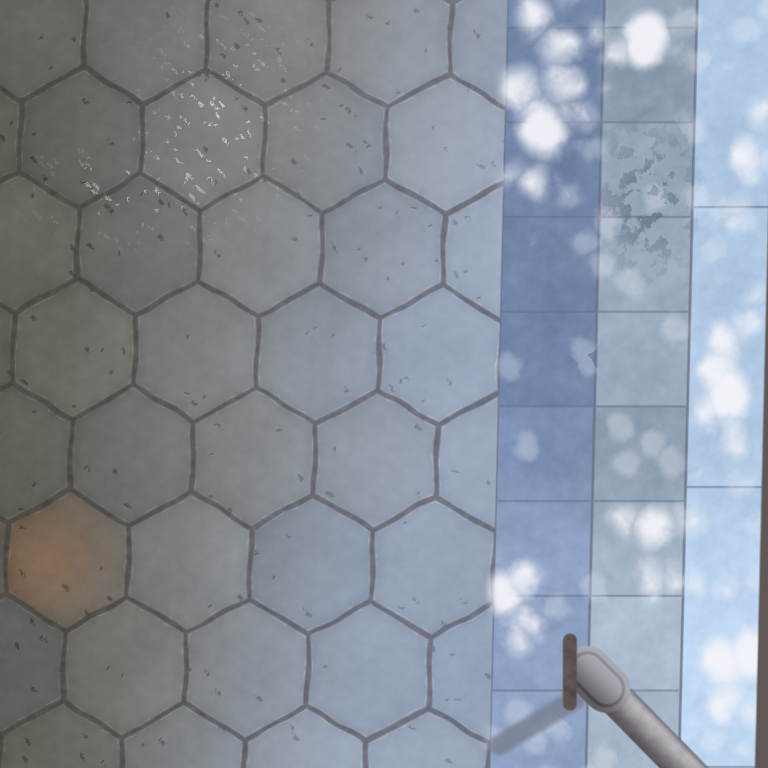
Give the GLSL for this texture, as a three.js fragment shader.

```glsl
// Worn hexagonal floor tiles beside a strip of square tiles in dappled sunlight.
// A skewed hexagon lattice gives the joints; column and row steps give the strip;
// cellular noise and layered sines add wear, and capsules form the metal rod.
#define HEX_PITCH 0.1589
#define HEX_ORIGIN vec2(0.509, 0.315)
#define HEX_JOINT 0.019
#define WARM_TILE vec2(-5.0, 3.0)
#define STRIP_EDGE 0.661
#define STRIP_LEAN 0.024
#define SQUARE_PITCH 0.1233
#define LONG_PITCH 0.3646
#define SUN_COLOR vec3(0.96, 0.96, 0.98)
#define SOFT 0.0016

varying vec2 vUv;

vec2 hash2(vec2 p) {
  vec3 a = fract(vec3(p.xyx) * vec3(0.1031, 0.1030, 0.0973));
  a += dot(a, a.yzx + 33.33);
  return fract((a.xx + a.yz) * a.zy);
}

// Cellular noise: distance to the nearest point, and that cell's random value
vec2 cells(vec2 p) {
  vec2 base = floor(p), best = vec2(9.0, 0.0);
  for (int j = -1; j <= 1; j++)
    for (int i = -1; i <= 1; i++) {
      vec2 c = base + vec2(float(i), float(j));
      vec2 h = hash2(c + 50.0);
      float d = length(c + h - p);
      if (d < best.x) best = vec2(d, fract(h.x * 7.0 + h.y * 13.0));
    }
  return best;
}

// Layered, turned sines, about -1 to 1
float mottle(vec2 p) {
  float sum = 0.0, amp = 0.5;
  for (int i = 0; i < 5; i++) {
    sum += amp * sin(p.x + 1.3 * sin(p.y)) * cos(p.y + sin(p.x * 0.7));
    p = mat2(1.4, 1.2, -1.2, 1.4) * p + 2.7;
    amp *= 0.6;
  }
  return sum;
}

float glow(vec2 p, vec2 center, vec2 size) {
  vec2 d = (p - center) / size;
  return exp(-dot(d, d));
}

// Distance to a segment, and the signed offset across it
vec2 segment(vec2 p, vec2 a, vec2 b) {
  vec2 v = b - a, w = p - a;
  float h = clamp(dot(w, v) / dot(v, v), 0.0, 1.0);
  return vec2(length(w - v * h), (v.x * w.y - v.y * w.x) / length(v));
}

vec3 hexFloor(vec2 p, float grain) {
  vec2 q = vec2(p.x + 0.033 * p.y, p.y - 0.018 * p.x) - HEX_ORIGIN;
  q = q / HEX_PITCH + 0.008 * sin(q.yx * 70.0 + 3.0 * sin(q * 31.0));
  vec2 s = vec2(1.0, 1.73205);
  vec2 a = mod(q, s) - 0.5 * s, b = mod(q - 0.5 * s, s) - 0.5 * s;
  vec2 g = dot(a, a) < dot(b, b) ? a : b;
  vec2 id = floor((q - g) / vec2(0.5, 0.866) + 0.5);
  float edge = 0.5 - max(abs(g.x), dot(abs(g), vec2(0.5, 0.866)));

  // Light falls off to the left; each tile has its own tone
  float t = p.x / 0.66 + 0.25 * (p.y - 0.45) * p.x;
  vec3 col = mix(vec3(0.375, 0.37, 0.345), vec3(0.505, 0.515, 0.515), smoothstep(-0.05, 0.55, t));
  col = mix(col, vec3(0.605, 0.655, 0.735), smoothstep(0.38, 0.95, t + 0.22 * (p.y - 0.45)));
  vec2 h = hash2(id + 20.0);
  col += (h.x - 0.5) * 0.035 + (h.y - 0.5) * vec3(0.012, 0.0, -0.02);
  float warm = step(length(id - WARM_TILE), 0.5) * exp(-4.0 * dot(g + vec2(0.2, 0.0), g + vec2(0.2, 0.0)));
  col += warm * vec3(0.12, 0.03, -0.02);
  col += 0.022 * mottle(p * 22.0 + h * 9.0) + 0.014 * grain;
  col -= 0.025 * smoothstep(0.14, 0.0, edge);

  // Dark pits everywhere, pale flecks in one worn area
  vec2 pit = cells(p * 42.0 + 0.3 * grain);
  col -= 0.11 * step(0.86, pit.y) * smoothstep(0.2, 0.04, pit.x);
  vec2 fleck = cells(p * 90.0 + grain);
  float worn = glow(p, vec2(0.29, 0.15), vec2(0.08, 0.10)) + glow(p, vec2(0.16, 0.25), vec2(0.09, 0.05));
  col += 0.28 * worn * step(0.78, fleck.y) * smoothstep(0.34, 0.1, fleck.x);

  // Joint with a pale chipped rim
  float width = HEX_JOINT * (1.0 + 0.3 * mottle(p * 45.0));
  float soft = SOFT / HEX_PITCH;
  float rim = smoothstep(soft, 0.0, abs(edge - width - 0.012));
  col += 0.05 * rim * smoothstep(-0.1, 0.4, grain);
  vec3 joint = mix(vec3(0.29, 0.28, 0.265), vec3(0.42, 0.42, 0.46), smoothstep(0.0, 0.9, t));
  return mix(col, joint + 0.05 * grain, 0.88 * smoothstep(width + soft, width - soft, edge));
}

vec3 squareStrip(vec2 p, float u, float grain) {
  float column = step(0.787, u) + step(0.908, u);
  float pitch = column > 1.5 ? LONG_PITCH : SQUARE_PITCH;
  float row = (p.y - (column > 1.5 ? 0.2695 : 0.036)) / pitch;
  vec3 col = column < 0.5 ? vec3(0.47, 0.545, 0.675) : vec3(0.575, 0.64, 0.715);
  if (column > 1.5) col = vec3(0.68, 0.775, 0.88);
  col += (hash2(vec2(column, floor(row)) + 8.0).x - 0.5) * 0.06;
  col += 0.08 * smoothstep(0.55, 0.8, p.y) + 0.035 * mottle(p * 32.0) + 0.02 * grain;
  float stain = glow(p, vec2(0.845, 0.26), vec2(0.055, 0.08)) * step(0.5, column);
  col -= 0.17 * stain * smoothstep(0.05, 0.35, mottle(p * 85.0));
  float across = min(abs(u - STRIP_EDGE), min(abs(u - 0.787), abs(u - 0.908)));
  float down = abs(fract(row + 0.5) - 0.5) * pitch;
  float joint = max(0.75 * smoothstep(0.003, 0.0005, across), 0.5 * smoothstep(0.0025, 0.0005, down));
  col = mix(col, vec3(0.40, 0.43, 0.51), joint);
  return mix(col, vec3(0.38, 0.34, 0.33), smoothstep(1.005, 1.009, u));
}

// Broad pools broken up by cells, with small faint dapples
float sunlight(vec2 p, float u) {
  float pool = glow(p, vec2(0.70, 0.12), vec2(0.065, 0.16)) + glow(p, vec2(0.85, 0.05), vec2(0.06, 0.06));
  pool += glow(p, vec2(0.95, 0.50), vec2(0.05, 0.10)) + 0.8 * glow(p, vec2(0.85, 0.70), vec2(0.07, 0.09));
  pool += glow(p, vec2(0.96, 0.87), vec2(0.06, 0.10)) + 0.9 * glow(p, vec2(0.665, 0.78), vec2(0.05, 0.08));
  pool += 0.8 * glow(p, vec2(0.98, 0.22), vec2(0.04, 0.15));
  vec2 c = cells(p * 17.0 + 0.15 * mottle(p * 50.0));
  float light = smoothstep(0.62, 1.02, 0.65 * pool + 0.6 * (1.0 - c.x));
  light = max(light, 0.3 * smoothstep(0.42, 0.15, c.x) * step(0.5, c.y));
  return light * smoothstep(-0.018, 0.008, u - STRIP_EDGE) * smoothstep(1.009, 1.004, u);
}

vec3 addRod(vec3 col, vec2 p, float grain) {
  float shade = segment(p, vec2(0.65, 0.97), vec2(0.75, 0.91)).x;
  col = mix(col, vec3(0.46, 0.48, 0.55), 0.75 * smoothstep(0.018, 0.008, shade));
  vec2 shaft = segment(p, vec2(0.785, 0.892), vec2(0.93, 1.04));
  vec2 neck = segment(p, vec2(0.765, 0.872), vec2(0.79, 0.897));
  float plate = segment(p, vec2(0.742, 0.834), vec2(0.742, 0.916)).x;
  vec3 metal = mix(vec3(0.70, 0.69, 0.71), vec3(0.34, 0.32, 0.33), smoothstep(-0.012, 0.022, shaft.y));
  metal *= 1.0 - 0.4 * smoothstep(-0.014, -0.025, shaft.y);
  col = mix(col, metal + 0.04 * grain, smoothstep(0.023 + SOFT, 0.023 - SOFT, shaft.x));
  vec3 collar = mix(vec3(0.66, 0.66, 0.69), vec3(0.37, 0.36, 0.38), smoothstep(-0.02, 0.03, neck.y));
  collar -= 0.12 * smoothstep(0.004, 0.0, abs(neck.x - 0.022));
  col = mix(col, collar, smoothstep(0.031 + SOFT, 0.031 - SOFT, neck.x));
  return mix(col, vec3(0.36, 0.33, 0.32) + 0.05 * grain, smoothstep(0.009 + SOFT, 0.009 - SOFT, plate));
}

void main() {
  vec2 p = vec2(vUv.x, 1.0 - vUv.y); // measured down from the top
  float u = p.x + STRIP_LEAN * p.y;
  float grain = mottle(p * 130.0);
  vec3 col = mix(hexFloor(p, grain), squareStrip(p, u, grain), smoothstep(-SOFT, SOFT, u - STRIP_EDGE));
  col = mix(col, SUN_COLOR, 0.95 * sunlight(p, u));
  gl_FragColor = vec4(addRod(col, p, grain), 1.0);
}
```
